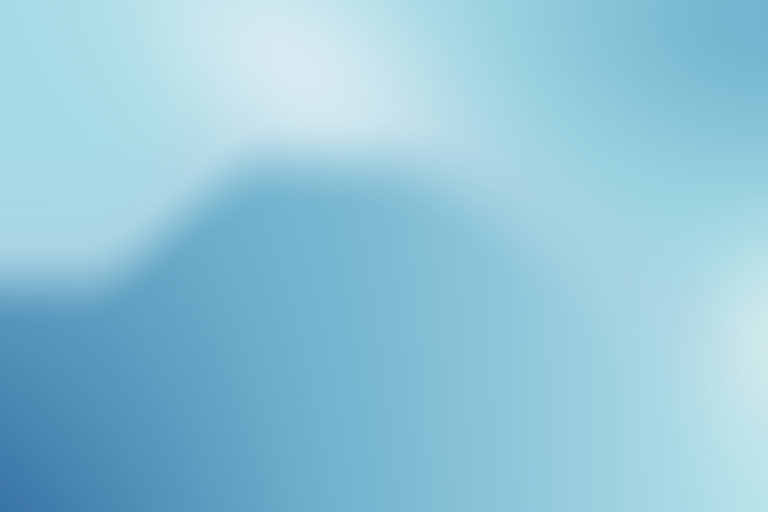
Write a WebGL 1 fragment shader that draws this background.

```glsl
precision highp float;
// Soft blue backdrop: a pale, hazy sky layer rolls over a deep blue layer.
// Each layer is a smooth gradient with Gaussian glows, and a wide
// feathered mask along a curved horizon blends the two.

uniform vec2 u_resolution;

const vec3 NAVY  = vec3(0.22, 0.45, 0.65);
const vec3 AZURE = vec3(0.43, 0.69, 0.80);
const vec3 MINT  = vec3(0.72, 0.89, 0.92);
const vec3 AQUA  = vec3(0.65, 0.86, 0.90);
const vec3 HAZE  = vec3(0.67, 0.83, 0.89);
const vec3 STEEL = vec3(0.45, 0.71, 0.81);
const vec3 CLOUD = vec3(0.84, 0.92, 0.945);
const vec3 PEARL = vec3(0.84, 0.93, 0.93);

// Elliptical Gaussian falloff, 1 at its centre
float glow(vec2 p, vec2 center, vec2 radius) {
    vec2 d = (p - center) / radius;
    return exp(-dot(d, d));
}

// Three-colour ramp, with its middle stop at 0.45 and its end at 1.1
vec3 ramp(float t, vec3 first, vec3 middle, vec3 last) {
    vec3 c = mix(first, middle, clamp(t / 0.45, 0.0, 1.0));
    return mix(c, last, clamp((t - 0.45) / 0.65, 0.0, 1.0));
}

// Height of the horizon: a low left shelf, a crest, then a long descent
float horizon(float x) {
    return 0.45 + 0.23 * smoothstep(0.10, 0.36, x)
                - 0.50 * smoothstep(0.48, 1.10, x);
}

// Deep layer, brightening to the right and upwards at the left
vec3 deepLayer(vec2 p) {
    float side = 1.0 - p.x;
    float tone = 1.1 * p.x + 0.65 * p.y * side * side * side;
    return ramp(tone, NAVY, AZURE, MINT);
}

// Sky layer: haze near the horizon, a dark corner and a slanted cloud glow
vec3 skyLayer(vec2 p, float height) {
    vec3 c = mix(HAZE, AQUA, smoothstep(0.0, 0.3, height));
    c = mix(c, STEEL, glow(p, vec2(1.02, 0.97), vec2(0.33, 0.32)));
    vec2 slanted = vec2(p.x + 0.35 * (p.y - 0.87), p.y);
    return mix(c, CLOUD, glow(slanted, vec2(0.385, 0.87), vec2(0.18, 0.27)));
}

void main() {
    vec2 p = gl_FragCoord.xy / u_resolution;
    float height = p.y - horizon(p.x);

    // The feather widens towards the right
    float feather = mix(0.09, 0.16, smoothstep(0.4, 0.9, p.x));
    float mask = smoothstep(-feather, feather, height);
    vec3 color = mix(deepLayer(p), skyLayer(p, height), mask);

    // Pearly light entering at the right edge
    color = mix(color, PEARL, 0.9 * glow(p, vec2(1.02, 0.33), vec2(0.10, 0.20)));
    gl_FragColor = vec4(color, 1.0);
}
```
